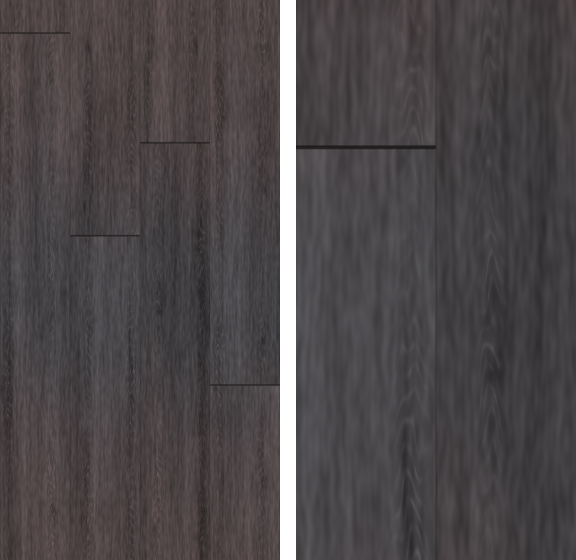
Left: the whole. Right: its middle third, enlarged.
A Shadertoy shader for this texture:

```glsl
const float COLUMNS = 4.0;
const vec4 JOINT_HEIGHT = vec4(0.941, 0.579, 0.745, 0.3125);
const vec4 FLIP_BELOW = vec4(1.0, 0.0, 0.0, 1.0);
const vec4 FLIP_ABOVE = vec4(0.0, 0.0, 1.0, 1.0);
const vec3 DARK_OAK = vec3(0.175, 0.158, 0.162);
const vec3 PALE_OAK = vec3(0.420, 0.388, 0.392);
const vec3 WARM_TINT = vec3(1.05, 0.98, 0.97);
const vec3 COOL_TINT = vec3(0.93, 0.99, 1.02);
const vec3 GAP_COLOR = vec3(0.10, 0.09, 0.09);

float hash(vec2 p) {
    vec3 q = fract(p.xyx * vec3(0.1031, 0.1030, 0.0973));
    q += dot(q, q.yzx + 33.33);
    return fract((q.x + q.y) * q.z);
}

float corner(vec2 cell, vec2 offset) {
    float angle = 6.2832 * hash(cell);
    return dot(vec2(cos(angle), sin(angle)), offset);
}

// Gradient noise, roughly -0.7 to 0.7
float noise(vec2 p) {
    vec2 i = floor(p), f = p - i;
    vec2 u = f * f * f * (f * (f * 6.0 - 15.0) + 10.0);
    vec2 e = vec2(1.0, 0.0);
    float low = mix(corner(i, f), corner(i + e.xy, f - e.xy), u.x);
    float high = mix(corner(i + e.yx, f - e.yx), corner(i + e.xx, f - e.xx), u.x);
    return mix(low, high, u.y);
}

float line(float dist, float halfWidth, float pixel) {
    return 1.0 - smoothstep(halfWidth - pixel, halfWidth + pixel, dist);
}

// Long fibres, from broad strips down to fine pores
float grain(vec2 p, float seed) {
    vec2 s = vec2(seed * 19.0, seed * 7.0);
    float sway = 0.006 * noise(vec2(p.x * 6.0, p.y * 3.0) + s);
    float x = p.x + sway;
    float strips = noise(vec2(x * 13.0, p.y * 0.5) + s);
    float streaks = noise(vec2(x * 42.0, p.y * 1.6) + s + 40.0);
    float fibres = noise(vec2(x * 105.0, p.y * 9.0) + s + 80.0);
    float pores = noise(vec2(x * 150.0, p.y * 32.0) + s + 120.0);
    return 0.30 * strips + 0.19 * streaks + 0.24 * fibres + 0.22 * pores;
}

// Dark band filled with pale nested arches; returns its change in tone
float cathedral(vec2 p, float center, float halfWidth, float depth, float seed) {
    float wobble = 0.035 * noise(vec2(p.y * 4.0, seed * 5.0 + 3.0));
    float q = (p.x - center - wobble) / halfWidth;
    float band = exp(-1.6 * q * q);
    float presence = smoothstep(-0.35, 0.3, noise(vec2(p.y * 2.3, seed * 11.0)));
    float warp = noise(vec2(q * 1.5, p.y * 9.0 + seed));
    float phase = p.y * 30.0 + 1.9 * sqrt(q * q + 0.03) + 1.5 * warp;
    float arches = pow(0.5 + 0.5 * sin(6.2832 * phase), 3.0);
    float broken = 0.6 + noise(vec2(q * 4.0, p.y * 45.0));
    return band * (0.35 + 0.65 * presence) * (0.34 * arches * broken - depth);
}

// Small upright knots scattered along one band
float knots(vec2 p, float center, float seed) {
    float dark = 0.0;
    for (int i = 0; i < 4; i++) {
        float n = float(i);
        float height = 0.5 * (n + 0.2 + 0.6 * hash(vec2(n, seed + 5.0)));
        float shift = 0.08 * (hash(vec2(n + 9.0, seed)) - 0.5);
        vec2 d = (p - vec2(center + shift, height)) / vec2(0.034, 0.024);
        dark += exp(-dot(d, d)) * (0.5 + 0.5 * hash(vec2(n, seed + 21.0)));
    }
    return dark;
}

void mainImage(out vec4 fragColor, in vec2 fragCoord) {
    vec2 uv = fragCoord / iResolution.xy;
    vec2 p = uv * vec2(1.0, 2.0);
    float pixel = 1.0 / iResolution.x;

    // Plank layout: staggered joints, some boards mirrored
    float column = min(floor(uv.x * COLUMNS), COLUMNS - 1.0);
    int index = int(column);
    float joint = JOINT_HEIGHT[index];
    float above = step(joint, uv.y);
    float flip = mix(FLIP_BELOW[index], FLIP_ABOVE[index], above);
    float seed = column * 2.0 + above + 1.0;
    float across = uv.x * COLUMNS - column;
    vec2 board = vec2(mix(across, 1.0 - across, flip), p.y);

    // Wood tone
    float tone = 0.53 + grain(p, seed);
    tone += cathedral(board, 0.26, 0.085, 0.17, seed);
    tone += cathedral(board, 0.88, 0.100, 0.30, seed + 13.0);
    tone -= 0.32 * knots(board, 0.24, seed);
    tone += 0.07 * (hash(vec2(seed, 3.0)) - 0.5);

    // Warm ends fading into a cooler, darker middle
    float cool = exp(-pow((uv.y - 0.47) / 0.24, 2.0));
    float drift = 0.35 * noise(vec2(p.x * 9.0, p.y) + seed * 3.0);
    cool = clamp(cool + drift, 0.0, 1.0);
    tone -= 0.06 * cool;
    vec3 color = mix(DARK_OAK, PALE_OAK, clamp(tone, 0.0, 1.0));
    color *= mix(WARM_TINT, COOL_TINT, cool);

    // Crisp end joints and faint long seams
    float endGap = line(abs(uv.y - joint) * 2.0, 0.0022, pixel);
    float edge = min(across, 1.0 - across) / COLUMNS;
    float longGap = line(edge, 0.001, pixel);
    color = mix(color, GAP_COLOR, max(0.85 * endGap, 0.3 * longGap));

    fragColor = vec4(color, 1.0);
}
```
